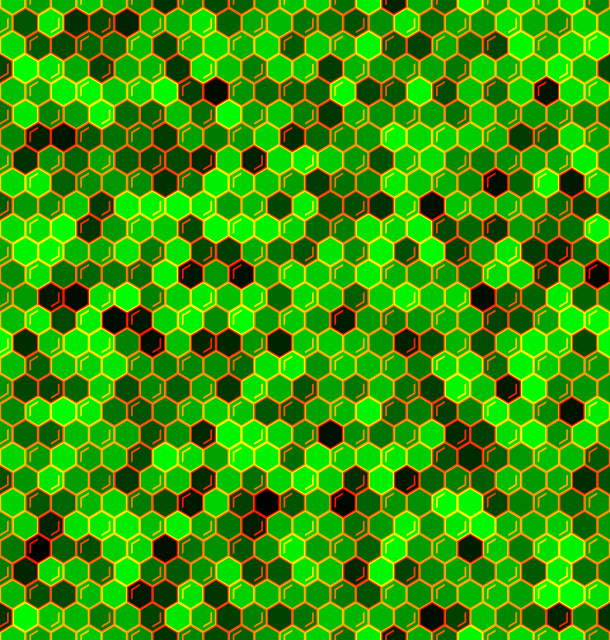
Write a Shadertoy shader that draws this pattern.

```glsl
const float COLUMNS = 24.0;
const float ROWS = 28.0;
const float ROW_STEP = 0.8660254;   // row spacing of unit-wide hexagons
const float BORDER = 0.048;
const float MARK_RADIUS = 0.31;
const float MARK_HALF_WIDTH = 0.034;
const int SAMPLES = 3;

float hash(vec2 cell) {
    vec3 p = fract(cell.xyx * 0.1031);
    p += dot(p, p.yzx + 33.33);
    return fract((p.x + p.y) * p.z);
}

// Hexagonal norm: 0.5 on the outline of a unit-wide cell
float hexNorm(vec2 q) {
    q = abs(q);
    return max(q.x, dot(q, vec2(0.5, ROW_STEP)));
}

vec2 latticePoint(vec2 p, vec2 offset, vec2 period) {
    return floor((p - offset) / period + 0.5) * period + offset;
}

vec2 nearestCentre(vec2 p) {
    vec2 period = vec2(1.0, 2.0 * ROW_STEP);
    vec2 a = latticePoint(p, vec2(0.5, 0.0), period);
    vec2 b = latticePoint(p, vec2(0.0, ROW_STEP), period);
    return distance(p, a) < distance(p, b) ? a : b;
}

// Two neighbouring sides of an inner hexagon, lower right
float markDistance(vec2 q, float radius, float halfWidth) {
    float ring = abs(hexNorm(q) - radius) - halfWidth;
    float sector = 0.5 * length(q) - dot(q, vec2(ROW_STEP, -0.5));
    return max(ring, sector);
}

float coverage(float d, float blur) {
    return clamp(0.5 - d / blur, 0.0, 1.0);
}

vec3 honeycomb(vec2 p, float blur) {
    vec2 centre = nearestCentre(p);
    vec2 q = p - centre;
    float column = floor(centre.x + 0.01);
    float row = floor(centre.y / ROW_STEP + 0.5);

    // Random brightness, leaning towards light cells and wrapping at the edges
    vec2 cell = mod(vec2(column, row), vec2(COLUMNS, ROWS));
    float green = pow(hash(cell + 7.0), 0.675);

    // Outline, plus a mark in alternate cells that turns over on even rows
    float line = coverage(0.5 - hexNorm(q) - BORDER, blur);
    float turn = mod(row, 2.0) * 2.0 - 1.0;
    float marked = mod(column + row, 2.0);
    float mark = coverage(markDistance(q * turn, MARK_RADIUS, MARK_HALF_WIDTH), blur);
    return vec3(max(line, mark * marked), green, 0.0);
}

void mainImage(out vec4 fragColor, in vec2 fragCoord) {
    vec2 scale = vec2(COLUMNS, ROWS * ROW_STEP) / iResolution.xy;
    float blur = scale.x / float(SAMPLES);

    // Supersampling smooths the seams between cells
    vec3 sum = vec3(0.0);
    for (int y = 0; y < SAMPLES; y++) {
        for (int x = 0; x < SAMPLES; x++) {
            vec2 jitter = (vec2(x, y) + 0.5) / float(SAMPLES) - 0.5;
            sum += honeycomb((fragCoord + jitter) * scale, blur);
        }
    }
    fragColor = vec4(sum / float(SAMPLES * SAMPLES), 1.0);
}
```
